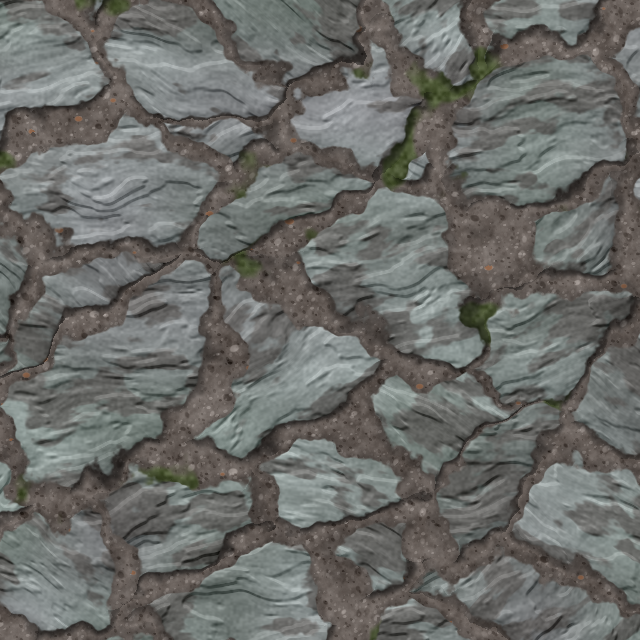
A three.js fragment shader for this texture:

```glsl
#define STONES 5.0
#define GRAIN_TILT 0.4
#define GAP 0.035
#define GAP_VARIATION 0.13
#define RELIEF 0.42
#define LIGHT vec2(-0.4, 0.9)
#define DIRT vec3(0.405, 0.372, 0.352)
#define STONE_DARK vec3(0.425, 0.437, 0.437)
#define STONE_PALE vec3(0.595, 0.620, 0.625)
#define STAIN vec3(0.345, 0.332, 0.322)
#define MOSS vec3(0.25, 0.31, 0.15)
#define LEAF vec3(0.55, 0.36, 0.24)

varying vec2 vUv;

float hash(vec2 p) {
  vec3 q = fract(p.xyx * 0.1031);
  q += dot(q, q.yzx + 33.33);
  return fract((q.x + q.y) * q.z);
}

vec2 hash2(vec2 p) { return vec2(hash(p), hash(p + 57.0)); }

mat2 turn(float a) { return mat2(cos(a), sin(a), -sin(a), cos(a)); }

float noise(vec2 p) {
  vec2 i = floor(p), f = fract(p);
  f = f * f * (3.0 - 2.0 * f);
  return mix(mix(hash(i), hash(i + vec2(1, 0)), f.x),
             mix(hash(i + vec2(0, 1)), hash(i + vec2(1, 1)), f.x), f.y);
}

float fbm(vec2 p) {
  float sum = 0.0, amp = 0.533;
  for (int i = 0; i < 4; i++) {
    sum += amp * noise(p);
    p = p * 2.03 + 17.7;
    amp *= 0.5;
  }
  return sum;
}

vec2 seedPoint(vec2 cell) { return cell + 0.1 + 0.8 * hash2(cell); }

// Squared distance, reduced by a random weight so that stone sizes vary
float power(vec2 p, vec2 cell) {
  vec2 d = p - seedPoint(cell);
  return dot(d, d) - 0.65 * hash(cell + 211.0);
}

// Distance to the nearest stone border, with its outward normal and cell
float stoneEdge(vec2 p, out vec2 home, out vec2 normal) {
  vec2 base = floor(p);
  float best = 1e3, edge = 1e3;
  for (int y = -2; y <= 2; y++)
  for (int x = -2; x <= 2; x++) {
    vec2 cell = base + vec2(x, y);
    float d = power(p, cell);
    if (d < best) { best = d; home = cell; }
  }
  for (int y = -2; y <= 2; y++)
  for (int x = -2; x <= 2; x++) {
    if (x == 0 && y == 0) continue;
    vec2 cell = home + vec2(x, y);
    vec2 across = seedPoint(cell) - seedPoint(home);
    float d = (power(p, cell) - best) / (2.0 * length(across));
    if (d < edge) { edge = d; normal = normalize(across); }
  }
  return edge;
}

// Split slate: stretched layers broken into ledges
float slate(vec2 q) {
  q += 0.03 * vec2(noise(q * 14.0), noise(q * 14.0 + 40.0));
  float k = 5.0 * fbm(q * vec2(7.0, 19.0));
  float ledge = floor(k) + smoothstep(0.7, 1.0, fract(k));
  return mix(k, ledge, 0.55) + 0.5 * fbm(q * vec2(28.0, 62.0));
}

// Scattered grit: coverage and random identity
vec2 grit(vec2 p) {
  vec2 base = floor(p), hit = vec2(0.0);
  for (int y = -1; y <= 1; y++)
  for (int x = -1; x <= 1; x++) {
    vec2 cell = base + vec2(x, y);
    float id = hash(cell + 91.0);
    vec2 d = turn(6.3 * id) * (p - cell - hash2(cell + 13.0));
    float radius = 0.12 + 0.32 * hash(cell + 37.0);
    float cover = 1.0 - smoothstep(radius - 0.12, radius + 0.1, length(d * vec2(1.0, 1.4)));
    if (cover > hit.x) hit = vec2(cover, id);
  }
  return hit;
}

void main() {
  // Stone layout with ragged outlines
  vec2 wobble = vec2(fbm(vUv * 7.0), fbm(vUv * 7.0 + 31.0)) - 0.5;
  vec2 chips = vec2(fbm(vUv * 30.0), fbm(vUv * 30.0 + 63.0)) - 0.5;
  vec2 p = turn(-GRAIN_TILT) * vUv * STONES * vec2(0.85, 1.15) + 20.0;
  p += 0.75 * wobble + 0.16 * chips;
  vec2 home, normal;
  float edge = stoneEdge(p, home, normal);
  float rnd = hash(home + 5.0);
  float gap = GAP + GAP_VARIATION * rnd + 0.3 * (fbm(vUv * 11.0 + 8.0) - 0.45);
  float d = edge - max(gap, 0.015);
  float mask = smoothstep(-0.008, 0.022, d);
  float facing = dot(normal, turn(-GRAIN_TILT) * LIGHT);

  // Slate face: tone, stains and lit ledges
  mat2 grain = turn(mix(0.75, -0.85, hash(home + 71.0)));
  vec2 q = grain * vUv + 9.0 * hash2(home) + 3.0;
  float slope = slate(q) - slate(q + grain * LIGHT * 0.004);
  float tone = 0.5 + 1.5 * (fbm(q * vec2(6.0, 13.0) + 5.0) - 0.5) + 0.5 * (rnd - 0.5);
  vec3 stone = mix(STONE_DARK, STONE_PALE, clamp(tone, 0.0, 1.0));
  stone += vec3(-0.012, 0.008, -0.008) * (2.0 * noise(vUv * 6.0) - 0.6);
  float stain = 1.0 - smoothstep(0.37, 0.46, fbm(q * vec2(13.0, 27.0) + 50.0 + 0.8 * wobble));
  stone = mix(stone, STAIN, 0.7 * stain);
  stone += RELIEF * clamp(slope, -0.5, 0.28);
  stone += 0.07 * (noise(vUv * 210.0) - 0.5);
  float rim = exp(-max(d, 0.0) / 0.05);
  stone += rim * (0.09 * facing - 0.045);

  // Earth with grit, leaf scraps and moss
  vec3 earth = DIRT + 0.16 * (fbm(vUv * 22.0 + 4.0) - 0.5) + 0.2 * (fbm(vUv * 95.0) - 0.5);
  vec2 fine = grit(vUv * 120.0), coarse = grit(vUv * 58.0 + 7.0);
  earth += fine.x * 0.24 * (fine.y - 0.5);
  earth += coarse.x * 0.34 * (coarse.y - 0.45) * step(0.55, fract(coarse.y * 17.0));
  earth = mix(earth, LEAF, 0.8 * coarse.x * step(0.985, coarse.y));
  float moss = smoothstep(0.7, 0.77, fbm(vUv * 8.0 + 77.0));
  earth = mix(earth, MOSS + 0.22 * (noise(vUv * 150.0) - 0.4), 0.8 * moss);

  // Shadow cast onto the earth on the side away from the light
  float contact = smoothstep(-0.1, 0.0, d);
  earth *= 1.0 - contact * (0.16 + 0.42 * max(-facing, 0.0));

  gl_FragColor = vec4(clamp(mix(earth, stone, mask), 0.0, 1.0), 1.0);
}
```
